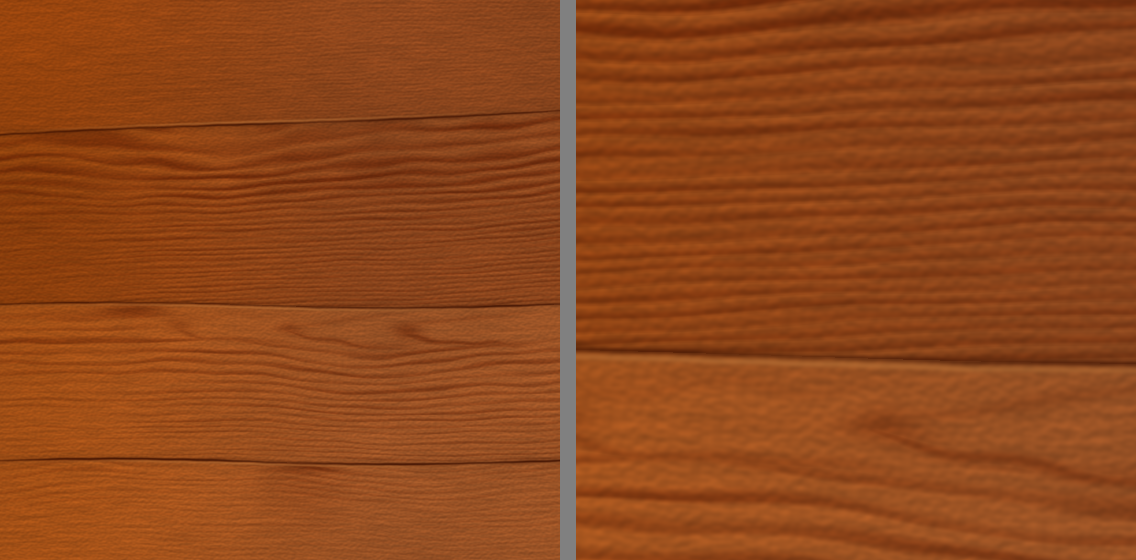
Left, the full canvas; right, a detail of the centre.
A WebGL 1 fragment shader for this texture:

```glsl
precision highp float;
// Four horizontal planks of warm, varnished softwood with wavy growth rings and thin seams.

uniform vec2 u_resolution;

#define PALE_WOOD vec3(0.632, 0.320, 0.122)
#define DEEP_WOOD vec3(0.570, 0.266, 0.086)
#define DARK_GRAIN vec3(0.35, 0.10, 0.005)
#define SEAM_COLOR vec3(0.25, 0.07, 0.005)
#define EDGE_LIGHT vec3(0.78, 0.48, 0.23)
#define SEAM_WIDTH 0.0018
#define GRAIN_DEPTH 0.62
#define GRAIN_WARP 0.050
#define FIBRE 0.080
#define SPECKLE 0.110

float hash(vec2 p) {
  return fract(sin(dot(p, vec2(127.1, 311.7))) * 43758.55);
}

vec2 gradient(vec2 cell) {
  float angle = 6.2832 * hash(cell);
  return vec2(cos(angle), sin(angle));
}

// Gradient noise, roughly -0.7 to 0.7
float noise(vec2 p) {
  vec2 i = floor(p), f = fract(p);
  vec2 w = f * f * f * (f * (f * 6.0 - 15.0) + 10.0);
  vec2 e = vec2(1.0, 0.0);
  float low = mix(dot(gradient(i), f), dot(gradient(i + e), f - e), w.x);
  float high = mix(dot(gradient(i + e.yx), f - e.yx), dot(gradient(i + 1.0), f - 1.0), w.x);
  return mix(low, high, w.y);
}

// Height of the seam along the top of plank k, counted from the bottom
float seamHeight(float k, float x) {
  float upper = step(1.5, k);
  float bend = 0.005 * (1.0 - 0.6 * upper) * sin(6.3 * x + 0.3);
  return 0.176 + 0.279 * k + 0.023 * k * (k - 1.0) + 0.043 * upper * (x - 0.5) + bend;
}

// Growth rings with a lit flank: broad near the top edge of a plank, fine further down
float growthRings(float x, float depth, float k) {
  float phase = 22.0 * depth + 160.0 * depth * depth + 0.45 * noise(vec2(x * 9.0, depth * 40.0));
  float ring = fract(phase);
  float line = smoothstep(0.28, 0.72, ring) * (1.0 - smoothstep(0.76, 1.0, ring));
  line -= 0.35 * smoothstep(0.0, 0.1, ring) * (1.0 - smoothstep(0.12, 0.32, ring));
  float strength = 0.72 + 0.95 * noise(vec2(x * 4.0, floor(phase) * 3.7 + k * 17.3));
  return line * clamp(strength, 0.1, 1.0) * mix(1.0, 0.52, smoothstep(0.06, 0.30, depth));
}

// Row of pointed arches lying on their sides, with dark tips to the left
float arches(float x, float depth) {
  float dark = 0.0;
  float v = depth - 0.042 + 0.012 * noise(vec2(x * 15.0, depth * 22.0));
  for (int i = 0; i < 3; i++) {
    float n = float(i);
    float u = x - 0.30 - 0.205 * n + 0.012 * noise(vec2(depth * 60.0, n * 5.3));
    float halfWidth = 0.027 * (1.0 - exp(-13.0 * max(u, 0.0)));
    float outline = exp(-pow((abs(v) - halfWidth) / 0.0042, 2.0));
    float side = mix(0.4, 1.0, smoothstep(-0.008, 0.008, v));
    float reach = smoothstep(-0.01, 0.012, u) * (1.0 - smoothstep(0.13, 0.30, u));
    float tip = exp(-pow((u - 0.016) / 0.026, 2.0) - pow(v / 0.011, 2.0));
    dark = max(dark, (0.5 + 0.2 * n) * max(outline * side * reach, 0.9 * tip));
  }
  return dark;
}

// Soft dark smudge
float smudge(vec2 p, vec2 center, vec2 size) {
  vec2 q = (p - center) / size;
  return exp(-dot(q, q));
}

// Fine raised pores
float pores(vec2 p) {
  return noise(p * vec2(151.0, 229.0)) + 0.6 * noise(p * vec2(83.0, 127.0) + 31.0);
}

void main() {
  vec2 p = gl_FragCoord.xy / u_resolution;
  float pixel = 1.0 / u_resolution.y;

  // Plank under this point and the depth below its top edge
  float plank = 0.0;
  for (int i = 0; i < 3; i++) plank += step(seamHeight(float(i), p.x), p.y);
  float depth = seamHeight(plank, p.x) - p.y;
  vec2 local = vec2(p.x, depth);
  float outer = step(1.0, abs(plank - 1.5));
  float archPlank = 1.0 - step(0.5, abs(plank - 1.0));
  float wavyPlank = 1.0 - step(0.5, abs(plank - 2.0));
  float lowest = 1.0 - step(0.5, plank);

  // Base tone, redder to the left, with broad stains
  vec3 color = mix(PALE_WOOD, DEEP_WOOD, step(1.5, plank));
  color += mix(vec3(0.020, 0.0, -0.034), vec3(-0.020, 0.010, 0.030), smoothstep(0.0, 0.75, p.x));
  color *= 1.0 + 0.08 * noise(vec2(p.x * 2.5, p.y * 6.0) + 3.7);
  color *= 1.0 - 0.10 * smudge(p, vec2(0.0, 0.62), vec2(0.3, 0.13));

  // Grain, bent most strongly near the top edge
  float bend = GRAIN_WARP * noise(vec2(p.x * 3.2 + plank * 4.1, depth * 5.0 + plank * 9.0));
  float bentDepth = max(depth + bend * exp(-6.0 * depth) + 0.13 * outer, 0.0);
  float rings = growthRings(p.x, bentDepth, plank) * mix(1.0, 0.38, outer);
  rings *= mix(1.0, 0.5, smoothstep(0.05, 0.14, depth) * (1.0 - smoothstep(0.16, 0.34, p.x)));
  float calm = smoothstep(0.045, 0.09, depth) + 0.45 * (1.0 - smoothstep(0.2, 0.4, p.x));
  rings *= mix(1.0, clamp(calm, 0.1, 0.85), archPlank);
  float dark = mix(rings, max(rings, 0.9 * arches(p.x, depth)), archPlank);
  dark += 0.65 * archPlank * smudge(local, vec2(0.25, 0.012), vec2(0.05, 0.012));
  dark += 0.28 * wavyPlank * smudge(local, vec2(0.66, 0.10), vec2(0.22, 0.025));
  dark += lowest * 0.65 * smudge(local, vec2(0.55, 0.008), vec2(0.06, 0.009));
  dark += lowest * 0.22 * smudge(local, vec2(0.54, 0.05), vec2(0.08, 0.06));
  color = mix(color, DARK_GRAIN, GRAIN_DEPTH * clamp(dark, -0.25, 1.0));

  // Fine fibres, then pores lit from above
  float slanted = p.y - 0.03 * p.x * step(1.5, plank);
  color *= 1.0 + FIBRE * (noise(vec2(p.x * 11.0, slanted * 137.0)) + 0.8 * noise(vec2(p.x * 26.0, slanted * 211.0)));
  color *= 1.0 + SPECKLE * (pores(p) - 0.6 * pores(p + vec2(-0.001, 0.0025)));

  // Seams, worn along their length, with a lit edge above the top one and below the others
  for (int i = 0; i < 3; i++) {
    float k = float(i);
    float offset = p.y - seamHeight(k, p.x) + 0.0012 * noise(vec2(p.x * 22.0, k * 3.1));
    float wear = clamp(0.68 + 0.9 * noise(vec2(p.x * 5.0, k * 7.7 + 0.4)), 0.3, 1.0);
    float width = max(SEAM_WIDTH * (0.7 + 0.5 * wear), 0.7 * pixel);
    float lit = offset + mix(0.0042, -0.0042, step(1.5, k));
    float glow = smudge(vec2(p.x, lit), vec2(0.47, 0.0), vec2(0.32, 0.0021));
    color = mix(color, EDGE_LIGHT, 0.55 * glow);
    color *= 1.0 - 0.14 * exp(-abs(offset) / 0.006);
    color = mix(color, SEAM_COLOR, 0.85 * wear * exp(-pow(offset / width, 2.0)));
  }
  gl_FragColor = vec4(color, 1.0);
}
```
